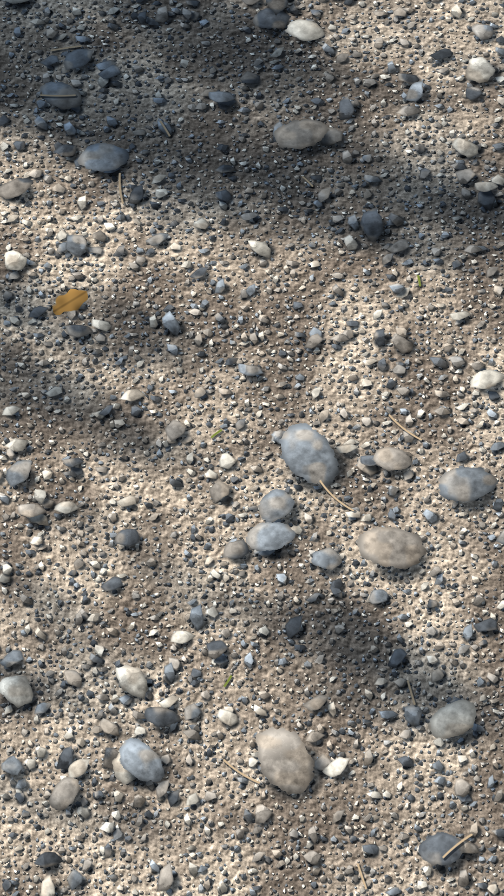
Write a Shadertoy shader that draws this texture.

```glsl
// Sunlit gravel on dry soil: hashed grids of faceted stones, from grit to cobbles,
// each casting a cool shadow to the lower right. Twigs, sprigs and one dry leaf
// lie on top, and soft slanted tree shade crosses the upper half.

const vec2 SUN = vec2(-0.60, 0.80);
const vec3 SOIL_DARK = vec3(0.43, 0.39, 0.35);
const vec3 SOIL_LIGHT = vec3(0.70, 0.645, 0.575);
const vec3 SLATE = vec3(0.35, 0.37, 0.39);
const vec3 BLUE_GREY = vec3(0.54, 0.57, 0.595);
const vec3 WARM_GREY = vec3(0.61, 0.585, 0.55);
const vec3 CREAM = vec3(0.81, 0.79, 0.74);
const vec3 TWIG = vec3(0.72, 0.63, 0.51);
const vec3 SPRIG = vec3(0.43, 0.48, 0.22);
const vec3 LEAF = vec3(0.62, 0.47, 0.26);
const vec3 SHADOW_TINT = vec3(0.26, 0.31, 0.37);
const vec3 TREE_SHADE = vec3(0.43, 0.49, 0.56);
const float GRIT_CELL = 0.013;   // finest grid, in canvas widths
const float CELL_GROWTH = 1.66;
const int STONE_LAYERS = 6;
const float EXPOSURE = 1.20;
const float FORESHORTEN = 0.10;
const float PI = 3.14159;

float softEdge;

vec3 hash3(vec2 p) {
    vec3 h = fract(p.xyx * vec3(0.1031, 0.1030, 0.0973));
    h += dot(h, h.yxz + 33.33);
    return fract((h.xxy + h.yzz) * h.zyx);
}

float noise(vec2 p) {
    vec2 i = floor(p), f = fract(p);
    f = f * f * (3.0 - 2.0 * f);
    float low = mix(hash3(i).x, hash3(i + vec2(1, 0)).x, f.x);
    float high = mix(hash3(i + vec2(0, 1)).x, hash3(i + 1.0).x, f.x);
    return mix(low, high, f.y);
}

float fbm(vec2 p) {
    float sum = 0.0, amp = 0.5;
    for (int i = 0; i < 4; i++) {
        sum += amp * noise(p);
        p = mat2(1.6, 1.2, -1.2, 1.6) * p + 7.3;
        amp *= 0.5;
    }
    return sum / 0.9375;
}

float cover(float d) { return 1.0 - smoothstep(-softEdge, softEdge, d); }

vec2 rotate(vec2 p, float a) {
    float c = cos(a), s = sin(a);
    return vec2(c * p.x + s * p.y, c * p.y - s * p.x);
}

vec3 stoneColor(float pick) {
    vec3 c = pick < 0.27 ? SLATE : pick < 0.50 ? BLUE_GREY : pick < 0.78 ? WARM_GREY : CREAM;
    return c * (0.85 + 0.28 * fract(pick * 37.0));
}

// Oval cut by randomly turned flat sides; roundness 1 leaves a plain oval
float stoneDistance(vec2 q, float r, vec3 rnd, float roundness) {
    float cut = -r;
    for (int k = 0; k < 5; k++) {
        float jitter = fract(rnd.z * 13.7 + float(k) * 0.618);
        float a = (float(k) + 0.8 * jitter) * PI * 0.4;
        cut = max(cut, dot(q, vec2(cos(a), sin(a))) - r * (0.55 + 0.4 * jitter));
    }
    return mix(cut, length(q) - r, roundness);
}

void addStones(inout vec3 col, vec2 p, float cell, float density, float roundness, float seed) {
    vec2 home = floor(p / cell);
    for (int k = 0; k < 9; k++) {
        vec2 id = home + vec2(k % 3 - 1, k / 3 - 1);
        vec3 place = hash3(id + seed), form = hash3(id + seed + 71.0);
        if (place.z > density) continue;
        vec2 q = p - (id + 0.5 + 0.6 * (place.xy - 0.5)) * cell;
        float r = cell * mix(0.20, 0.42, form.x * form.x);
        if (length(q) > r * 2.2) continue;

        // Cast shadow
        float shadow = length(q + SUN * r * 0.5) - r * 0.88;
        col *= mix(vec3(1.0), SHADOW_TINT, 0.85 * (1.0 - smoothstep(-0.25 * r, 0.25 * r, shadow)));

        // Lit body: dome, one broken ridge, rough dusty face
        vec2 s = rotate(q, (form.y - 0.5) * PI) * vec2(0.86, 1.25);
        float rough = fbm(p * 80.0 + form.xy * 20.0) - 0.5;
        float d = stoneDistance(s, r, form, roundness) + 0.25 * r * rough;
        float ridge = smoothstep(-0.12, 0.12, s.x / r + form.x - 0.5 + rough) - 0.5;
        float side = rotate(SUN, (form.y - 0.5) * PI).x;
        float light = 0.92 + 0.24 * dot(q / r, SUN) + 0.55 * rough;
        light += 0.45 * (1.0 - roundness) * ridge * side;
        light *= 1.0 - 0.2 * smoothstep(-0.2 * r, 0.0, d);
        float pick = mix(form.z, 0.30 + 0.62 * form.z, roundness);
        float dust = 0.55 * smoothstep(0.45, 0.75, noise(p * 38.0 + seed));
        col = mix(col, mix(stoneColor(pick), SOIL_LIGHT, dust) * light, cover(d));
    }
}

// Sparse dry twigs and a few short green blades
void addTwigs(inout vec3 col, vec2 p) {
    const float CELL = 0.19;
    vec2 home = floor(p / CELL);
    for (int k = 0; k < 9; k++) {
        vec2 id = home + vec2(k % 3 - 1, k / 3 - 1);
        vec3 place = hash3(id + 311.0), form = hash3(id + 421.0);
        if (place.z > 0.28) continue;
        bool green = form.z < 0.2;
        vec2 q = rotate(p - (id + 0.2 + 0.6 * place.xy) * CELL, form.x * PI);
        q.y += 6.0 * (form.y - 0.5) * q.x * q.x;
        float len = green ? 0.012 : mix(0.015, 0.05, form.y * form.y);
        vec2 sun = rotate(SUN, form.x * PI) * 0.005;
        float d = length(vec2(max(abs(q.x) - len, 0.0), q.y)) - 0.0022;
        float shadow = length(vec2(max(abs(q.x + sun.x) - len, 0.0), q.y + sun.y)) - 0.003;
        col = mix(col, col * SHADOW_TINT, 0.7 * cover(shadow));
        col = mix(col, green ? SPRIG : TWIG, cover(d));
    }
}

void addLeaf(inout vec3 col, vec2 p) {
    vec2 q = rotate(p - vec2(0.14, 1.18), 0.55);
    float d = length(vec2(q.x, abs(q.y) + 0.035)) - 0.061 + 0.012 * noise(p * 70.0);
    col *= mix(vec3(1.0), SHADOW_TINT, 0.7 * (1.0 - smoothstep(-0.01, 0.012, d)));
    float vein = 1.0 - smoothstep(0.0, 0.004, abs(q.y));
    col = mix(col, LEAF * (0.7 + 10.0 * q.y + 0.5 * noise(p * 50.0) - 0.2 * vein), cover(d));
}

void mainImage(out vec4 fragColor, in vec2 fragCoord) {
    vec2 uv = fragCoord / iResolution.x;
    vec2 p = vec2(uv.x, uv.y * (1.0 + FORESHORTEN * uv.y));
    softEdge = max(0.7 / iResolution.x, 0.0016);

    // Soil with fine relief lit by the sun
    float relief = fbm(p * 95.0) - fbm((p + SUN * 0.005) * 95.0);
    vec3 col = mix(SOIL_DARK, SOIL_LIGHT, smoothstep(0.25, 0.72, fbm(p * 7.0)));
    col *= 1.0 + 1.2 * relief + 0.25 * (noise(p * 240.0) - 0.5);

    // Stones, fine to coarse, with density drifting in patches
    float cell = GRIT_CELL;
    float patches = 0.65 + 0.7 * fbm(p * 5.0 + 19.0);
    for (int i = 0; i < STONE_LAYERS; i++) {
        float t = float(i) / float(STONE_LAYERS - 1);
        float density = mix(0.72, 0.15, pow(t, 0.7)) * mix(patches, 1.0, step(0.5, t));
        addStones(col, p, cell, density, 0.75 * t * t * t, 37.0 * float(i) + 5.0);
        cell *= CELL_GROWTH;
    }
    addTwigs(col, p);
    addLeaf(col, uv);

    // Slanted tree shade, denser toward the top
    float bands = fbm(vec2(uv.x * 1.3, uv.y * 4.2 + uv.x * 1.5) + 3.0);
    float shade = smoothstep(0.42, 0.70, bands + 0.30 * smoothstep(0.55, 1.75, uv.y) - 0.08);
    col *= mix(vec3(1.0), TREE_SHADE, 0.95 * shade);

    fragColor = vec4(clamp(col * EXPOSURE, 0.0, 1.0), 1.0);
}
```
